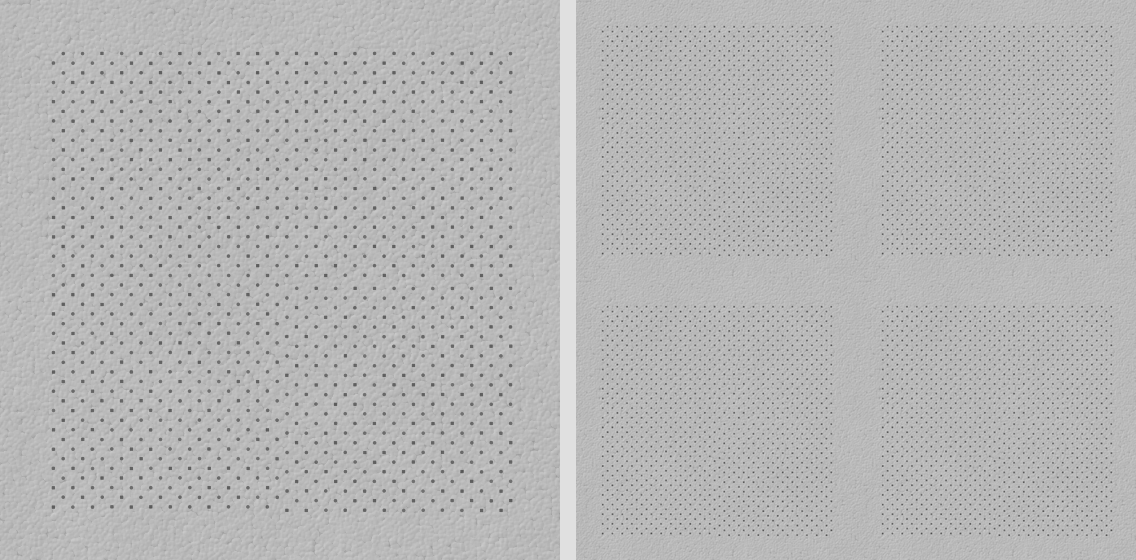
Left: one tile. Right: repeated 2 by 2.
Write a Shadertoy shader that draws this pattern.

```glsl
float hash(vec2 p, float seed) {
    vec3 q = fract(vec3(p.xyx) * vec3(0.1031, 0.1030, 0.0973) + seed * 0.137);
    q += dot(q, q.yzx + 33.33);
    return fract((q.x + q.y) * q.z);
}

// Value noise that wraps after a whole number of cells
float wrapNoise(vec2 uv, float cells, float seed) {
    vec2 p = uv * cells;
    vec2 i = floor(p);
    vec2 f = fract(p);
    f = f * f * (3.0 - 2.0 * f);
    vec2 a = mod(i, cells);
    vec2 b = mod(i + 1.0, cells);
    float low = mix(hash(a, seed), hash(vec2(b.x, a.y), seed), f.x);
    float high = mix(hash(vec2(a.x, b.y), seed), hash(b, seed), f.x);
    return mix(low, high, f.y);
}

// Squared distance to the nearest scattered grain, wrapping
float grainDistance(vec2 uv, float cells, float seed) {
    vec2 p = uv * cells;
    vec2 i = floor(p);
    float nearest = 4.0;
    for (int y = -1; y <= 1; y++) {
        for (int x = -1; x <= 1; x++) {
            vec2 cell = i + vec2(x, y);
            vec2 id = mod(cell, cells);
            vec2 away = cell + vec2(hash(id, seed), hash(id, seed + 1.0)) - p;
            nearest = min(nearest, dot(away, away));
        }
    }
    return nearest;
}

float plasterHeight(vec2 uv) {
    float grains = -0.075 * grainDistance(uv, 128.0, 3.0);
    float fine = 0.055 * wrapNoise(uv, 210.0, 7.0);
    float lumps = 0.06 * wrapNoise(uv, 90.0, 11.0);
    return grains + fine + lumps;
}

// Relief lit from the upper left, with dark crevices and faint mottling
float plasterTone(vec2 uv, float base) {
    vec2 toLight = vec2(-0.001, 0.001);
    float relief = plasterHeight(uv - toLight) - plasterHeight(uv + toLight);
    float crevice = smoothstep(0.45, 0.9, grainDistance(uv, 128.0, 3.0));
    float mottling = wrapNoise(uv, 7.0, 17.0) + wrapNoise(uv, 23.0, 19.0) - 1.0;
    return base + relief - 0.07 * crevice + 0.01 * mottling;
}

// Square whose corners are rounded by roundness, up to a full disc
float roundedSquare(vec2 p, float halfSize, float roundness) {
    float corner = halfSize * roundness;
    vec2 q = abs(p) - halfSize + corner;
    return length(max(q, 0.0)) + min(max(q.x, q.y), 0.0) - corner;
}

// Staggered holes; x is coverage, y is a random value per hole
vec2 perforation(vec2 p, vec2 start, vec2 pitch, float count, float radius, float blur) {
    vec2 id = round((p - start) / pitch);
    vec2 inside = step(vec2(0.0), id) * step(id, vec2(count - 1.0));
    float present = inside.x * inside.y * mod(id.x + id.y, 2.0);
    float variation = hash(id, 23.0);
    vec2 wobble = (vec2(hash(id, 29.0), hash(id, 31.0)) - 0.5) * 0.0006;
    vec2 local = p - start - id * pitch - wobble;
    float roundness = mix(0.45, 1.0, smoothstep(0.2, 0.6, variation));
    float size = radius * mix(0.9, 1.0, roundness);
    float d = roundedSquare(local, size, roundness);
    return vec2(present * (1.0 - smoothstep(-blur, blur, d)), variation);
}

void mainImage(out vec4 fragColor, in vec2 fragCoord) {
    vec2 uv = fragCoord / iResolution.xy;
    float blur = 0.6 / iResolution.y;

    // Rows run downward; the lower right block sits slightly lower
    vec2 p = vec2(uv.x, 1.0 - uv.y);
    float lowerRight = step(0.5035, p.x) * step(0.503, p.y);
    p.y -= 0.006 * lowerRight;

    float tone = plasterTone(uv, 0.727);
    vec2 hole = perforation(p, vec2(0.0955), vec2(0.01737, 0.01723), 48.0, 0.00315, blur);
    float holeTone = mix(0.37, 0.44, hole.y) + 0.4 * (tone - 0.72);

    fragColor = vec4(vec3(mix(tone, holeTone, hole.x)), 1.0);
}
```
